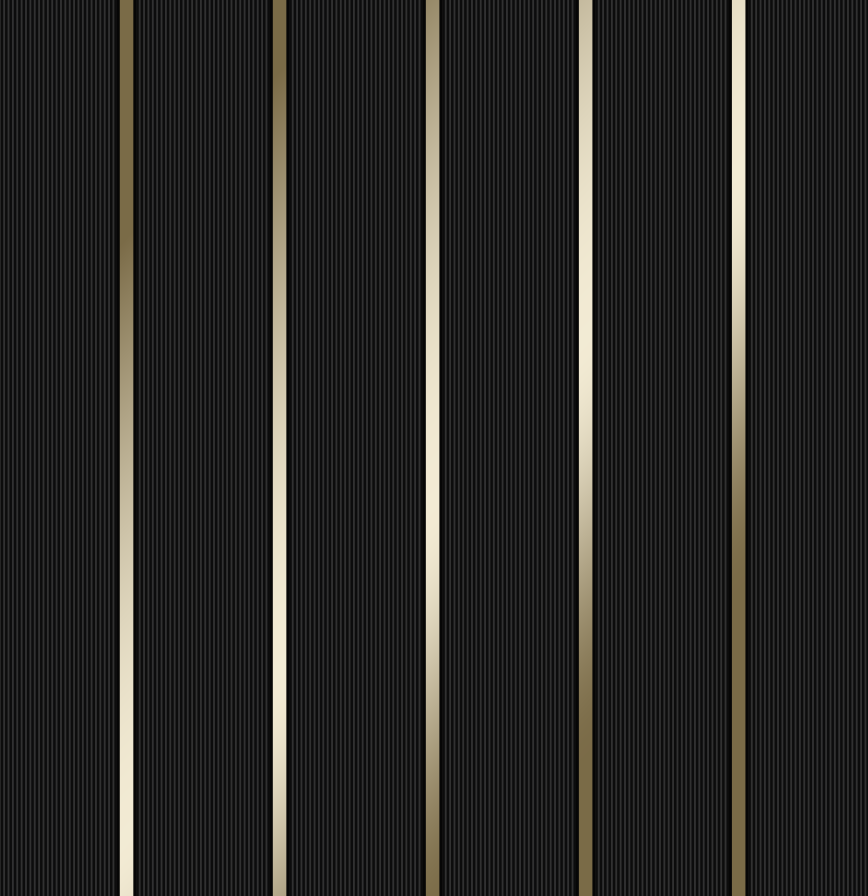
Give the GLSL for this pattern, as a Shadertoy shader.

```glsl
// Black pinstriped ground with vertical gold bands lit by one diagonal sheen

#define BAND_PERIOD 0.1763   // band spacing, in canvas widths
#define FIRST_BAND 0.1458    // centre of the leftmost band
#define BAND_WIDTH 0.0156    // gold width, in canvas widths
#define RIM_WIDTH 0.0035     // black margin on each side of the gold
#define LINES_PER_BAND 35.0  // pinstripes per band period
#define LINE_DUTY 0.42       // lit share of each pinstripe
#define SHEEN_PEAK 0.063     // height of the highlight on the first band
#define SHEEN_STEP 0.186     // rise of the highlight from band to band
#define SHEEN_ABOVE 0.67     // fade length above the highlight
#define SHEEN_BELOW 0.47     // fade length below the highlight

const vec3 GROUND = vec3(0.047, 0.047, 0.048);
const vec3 PINSTRIPE = vec3(0.192, 0.192, 0.194);
const vec3 RIM = vec3(0.025, 0.024, 0.022);
const vec3 GOLD_DARK = vec3(0.48, 0.42, 0.28);
const vec3 GOLD_LIGHT = vec3(0.95, 0.92, 0.83);

// Integral of a unit-period pulse that is lit over [0, duty]
float pulseIntegral(float x, float duty) {
    return floor(x) * duty + min(fract(x), duty);
}

// Pulse train centred on whole numbers, box filtered over one footprint
float pulseTrain(float x, float duty, float footprint) {
    float start = x + 0.5 * (duty - footprint);
    return (pulseIntegral(start + footprint, duty) - pulseIntegral(start, duty)) / footprint;
}

// Highlight strength: slow fade upwards, quicker fade downwards
float sheen(float offset) {
    float above = sin(1.5708 * clamp(1.0 - offset / SHEEN_ABOVE, 0.0, 1.0));
    float below = smoothstep(-SHEEN_BELOW, 0.0, offset);
    return offset > 0.0 ? above : below;
}

void mainImage(out vec4 fragColor, in vec2 fragCoord) {
    vec2 uv = fragCoord / iResolution.xy;
    float band = (uv.x - FIRST_BAND) / BAND_PERIOD;
    float footprint = 1.0 / (iResolution.x * BAND_PERIOD);

    // Pinstriped ground
    float lines = pulseTrain(band * LINES_PER_BAND, LINE_DUTY, footprint * LINES_PER_BAND);
    vec3 color = mix(GROUND, PINSTRIPE, lines);

    // Black margins, then the gold bands on top
    float goldShare = BAND_WIDTH / BAND_PERIOD;
    float rimShare = (BAND_WIDTH + 2.0 * RIM_WIDTH) / BAND_PERIOD;
    color = mix(color, RIM, pulseTrain(band, rimShare, footprint));

    float offset = uv.y - SHEEN_PEAK - SHEEN_STEP * band;
    vec3 gold = mix(GOLD_DARK, GOLD_LIGHT, sheen(offset));
    color = mix(color, gold, pulseTrain(band, goldShare, footprint));

    fragColor = vec4(color, 1.0);
}
```
